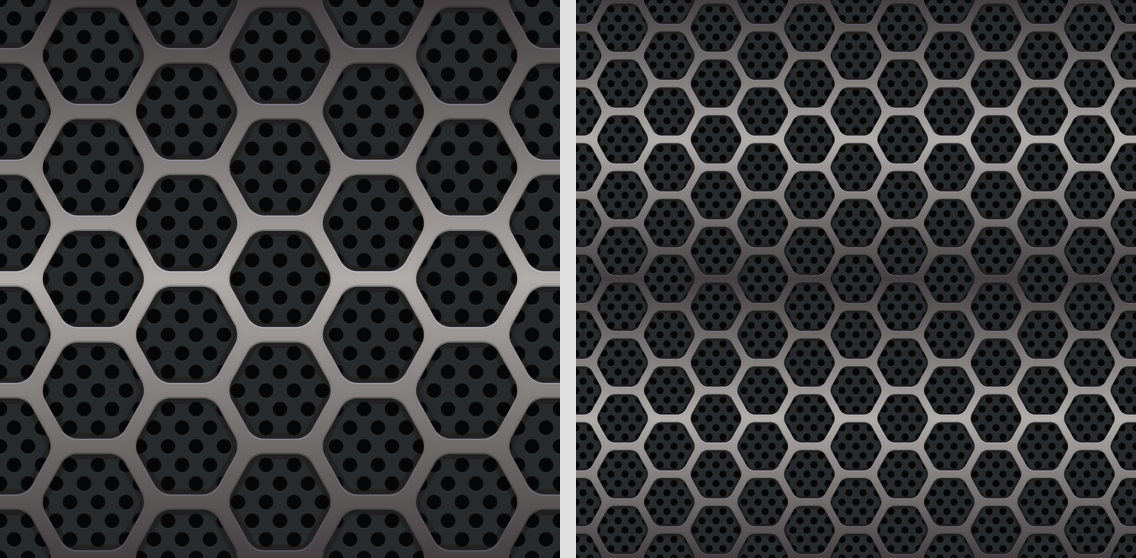
Left, the tile; right, the same tile 2 across and 2 down.
Give the GLSL for this pattern, as a Shadertoy shader.

```glsl
// Metal honeycomb grille over a perforated dark sheet, 3 x 5 staggered pairs of cells.
// Rounded hexagon distances cut the holes; a finer staggered lattice punches the dots.
// All lattices divide the unit canvas evenly, so every edge wraps.
#define HEX_REPEATS vec2(3.0, 5.0)
#define DOT_REPEATS vec2(20.0, 15.0)
#define HEX_APOTHEM 0.0860
#define HEX_ROUNDING 0.036
#define HEX_SQUEEZE 0.962
#define DOT_RADIUS 0.0131
#define BAND_WIDTH 0.0098
#define RIM_WIDTH 0.0026
#define METAL_DARK vec3(0.272, 0.250, 0.256)
#define METAL_LIGHT vec3(0.695, 0.678, 0.670)
#define SHEET_COLOR vec3(0.155, 0.169, 0.180)
#define DOT_COLOR vec3(0.022, 0.025, 0.026)

// Signed distance to a flat-topped hexagon with rounded corners
float roundedHexagon(vec2 p, float apothem, float rounding) {
    const vec3 k = vec3(-0.8660254, 0.5, 0.5773503);
    float r = apothem - rounding;
    p = abs(vec2(p.x / HEX_SQUEEZE, p.y));
    p -= 2.0 * min(dot(k.xy, p), 0.0) * k.xy;
    p -= vec2(clamp(p.x, -k.z * r, k.z * r), r);
    return length(p) * sign(p.y) - rounding;
}

// Offset from the nearest point of a wrapped rectangular lattice
vec2 latticeOffset(vec2 p, vec2 repeats) {
    return (fract(p * repeats + 0.5) - 0.5) / repeats;
}

float holeDistance(vec2 p, float apothem, float rounding) {
    vec2 a = latticeOffset(p, HEX_REPEATS);
    vec2 b = latticeOffset(p + 0.5 / HEX_REPEATS, HEX_REPEATS);
    return min(roundedHexagon(a, apothem, rounding),
               roundedHexagon(b, apothem, rounding));
}

float dotDistance(vec2 p) {
    vec2 a = latticeOffset(p, DOT_REPEATS);
    vec2 b = latticeOffset(p + 0.5 / DOT_REPEATS, DOT_REPEATS);
    return min(length(a), length(b)) - DOT_RADIUS;
}

// Antialiased coverage of the inside of a distance field
float coverage(float d, float blur) {
    return 1.0 - smoothstep(-blur, blur, d);
}

void mainImage(out vec4 fragColor, in vec2 fragCoord) {
    vec2 uv = fragCoord / iResolution.xy;
    float px = 0.75 / min(iResolution.x, iResolution.y);

    // Hole distance and the vertical part of its normal
    float hole = holeDistance(uv, HEX_APOTHEM, HEX_ROUNDING);
    vec2 dy = vec2(0.0, 0.001);
    float facing = (holeDistance(uv + dy, HEX_APOTHEM, HEX_ROUNDING)
                  - holeDistance(uv - dy, HEX_APOTHEM, HEX_ROUNDING)) / (2.0 * dy.y);

    // Perforated sheet with a shaded band just inside each hole
    float inner = holeDistance(uv, HEX_APOTHEM - BAND_WIDTH, 0.4 * HEX_ROUNDING);
    float band = 1.0 - coverage(inner, px + 0.0008);
    vec3 sheet = mix(SHEET_COLOR, vec3(0.128, 0.128, 0.130), band);

    // Dots with a faint lit lip on their lower side
    float dots = dotDistance(uv);
    float lip = coverage(dotDistance(uv + vec2(0.0, 0.0016)), px + 0.0005);
    sheet += 0.06 * lip * (1.0 - band);
    sheet = mix(sheet, DOT_COLOR, coverage(dots, px + 0.0002));
    sheet *= 1.0 - 0.35 * smoothstep(-0.003, 0.0, hole) * max(facing, 0.0);

    // Brushed frame: brightest across the middle, darkest at the wrap
    float glow = 1.0 - abs(2.0 * uv.y - 1.0);
    vec3 metal = mix(METAL_DARK, METAL_LIGHT, glow);
    metal *= 1.0 - 0.07 * exp(-max(hole, 0.0) / 0.003);

    // Bevel: cool highlight under each hole, dark line above it
    float rim = 1.0 - smoothstep(0.0, RIM_WIDTH, abs(hole - 0.5 * RIM_WIDTH));
    metal += vec3(0.10, 0.10, 0.15) * rim * smoothstep(0.1, 0.9, -facing);
    metal *= 1.0 - 0.25 * rim * smoothstep(0.1, 0.9, facing);

    fragColor = vec4(mix(metal, sheet, coverage(hole, px)), 1.0);
}
```
